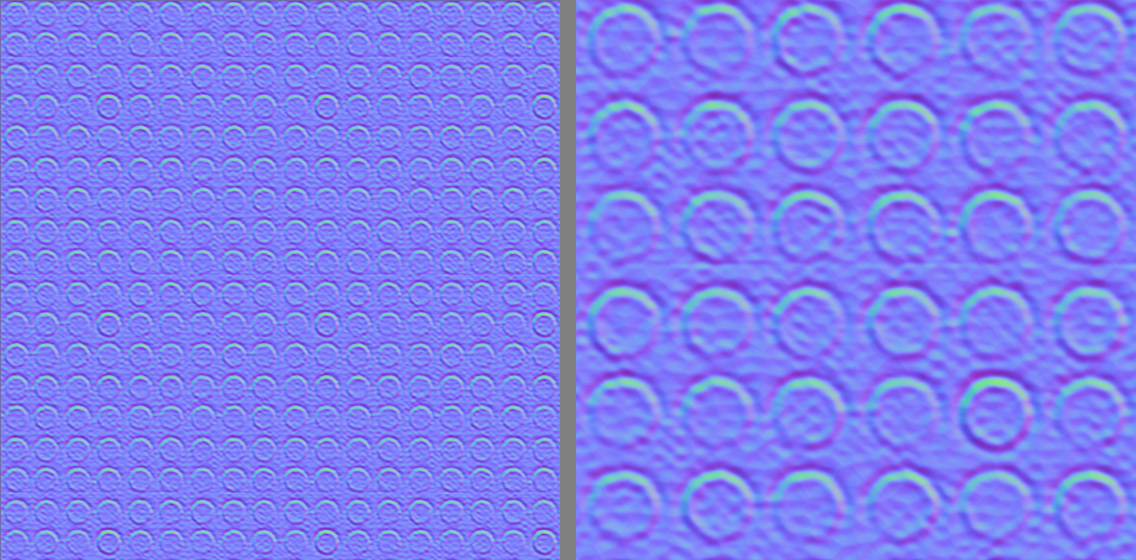
Left, the full canvas; right, a detail of the centre.
This texture map is drawn by a three.js fragment shader. Its source:

```glsl
varying vec2 vUv;

const float CELLS = 18.0;   // rings across and down
const float PERIOD = 7.0;   // cells before the variation repeats
const float TAU = 6.2831853;

float hash(vec2 p, float seed) {
  return fract(sin(dot(p, vec2(127.1, 311.7)) + seed * 74.7) * 4375.85);
}

float bump(float x, float width) {
  float t = x / width;
  return exp(-0.5 * t * t);
}

// Wrapped cellular noise: distance to the nearest scattered point
float cellular(vec2 p, vec2 period) {
  vec2 base = floor(p);
  float nearest = 4.0;
  for (int j = -1; j <= 1; j++) {
    for (int i = -1; i <= 1; i++) {
      vec2 cell = base + vec2(float(i), float(j));
      vec2 id = mod(cell, period);
      vec2 site = cell + 0.15 + 0.7 * vec2(hash(id, 1.0), hash(id, 2.0));
      nearest = min(nearest, length(p - site));
    }
  }
  return nearest;
}

// Layered diagonal sines with whole frequencies, so they wrap with the period
float ripples(vec2 p, float period) {
  vec2 q = p * TAU / period;
  float fine = sin(dot(q, vec2(29.0, 33.0)) + 2.0 * sin(q.x * 3.0 + q.y * 2.0));
  fine += sin(dot(q, vec2(-27.0, 31.0)) + 2.0 * sin(q.y * 4.0 - q.x));
  fine += sin(dot(q, vec2(6.0, 41.0)) + 3.0 * sin(q.x * 5.0));
  return fine * (0.7 + 0.4 * sin(q.x * 6.0 + 2.0 * sin(q.y * 5.0)));
}

// Uneven raised rim, outer groove deepest at the top, and worn centre
float ring(vec2 d, vec2 id) {
  float r = length(d);
  float strong = 1.0 - step(0.5, distance(id, vec2(3.0, 0.0)));
  vec2 dir = d / max(r, 0.001);
  float top = smoothstep(-0.7, 0.8, dir.y);
  float turn = TAU * hash(id, 8.0);
  float wear = dot(dir, vec2(cos(turn), sin(turn)));
  wear = 1.0 + 0.35 * wear + 0.2 * sin(7.0 * dir.x + 5.0 * dir.y + turn);
  float rim = mix(0.018, 0.027, hash(id, 3.0)) * wear + 0.016 * strong;
  float groove = mix(0.010, 0.046, top) * mix(0.85, 1.15, hash(id, 4.0));
  groove += 0.014 * strong;
  float inner = 0.016 * (hash(id, 5.0) - 0.4) * wear;
  return rim * bump(r - 0.31, 0.044)
       - groove * bump(r - 0.405, 0.048)
       + inner * bump(r - 0.15, 0.045);
}

// Short bar that ties some rings to the next one
float link(vec2 d, vec2 id) {
  float present = step(0.6, hash(id, 9.0));
  float offset = 0.3 * (hash(id, 10.0) - 0.5);
  return 0.018 * present * bump(d.x - 0.5, 0.11) * bump(d.y - offset, 0.035);
}

float height(vec2 p) {
  vec2 base = floor(p);
  float h = 0.0;
  for (int j = -1; j <= 1; j++) {
    for (int i = -1; i <= 1; i++) {
      vec2 cell = base + vec2(float(i), float(j));
      vec2 id = mod(cell, PERIOD);
      float shiftX = 0.04 * (hash(vec2(id.x), 6.0) - 0.5);
      float shiftY = 0.555 - 0.035 * mod(id.y, 2.0);
      vec2 d = p - cell - vec2(0.5 + shiftX, shiftY);
      h += ring(d, id) + link(d, id);
    }
  }
  // Faint scratch along one row of each period
  float row = mod(p.y, PERIOD);
  h -= 0.010 * bump(row - 2.17, 0.025) * (0.6 + 0.4 * sin(p.x * TAU * 3.0 / PERIOD));
  // Surface grain
  vec2 grain = vec2(4.0, 6.0);
  h += 0.026 * cellular(p * grain, grain * PERIOD);
  return h + 0.0028 * ripples(p, PERIOD);
}

vec3 surfaceNormal(vec2 p, float spacing) {
  vec2 e = vec2(spacing, 0.0);
  float dx = height(p + e.xy) - height(p - e.xy);
  float dy = height(p + e.yx) - height(p - e.yx);
  vec2 slope = vec2(0.4 * dx, dy) / (2.0 * spacing);
  return normalize(vec3(-slope, 1.0));
}

// Steep slopes lose extra blue
vec3 encode(vec3 normal, float falloff) {
  return vec3(0.5 + 0.5 * normal.xy, 0.985 - falloff * (1.0 - normal.z));
}

void main() {
  vec3 color = encode(surfaceNormal(vUv * CELLS, 0.022), 1.1);

  // Dull hairline on the left and top edges
  float edge = min(vUv.x, 1.0 - vUv.y);
  float hairline = 1.0 - smoothstep(0.0008, 0.0026, edge);
  color = mix(color, vec3(0.42, 0.42, 0.60), 0.8 * hairline);

  gl_FragColor = vec4(color, 1.0);
}
```
